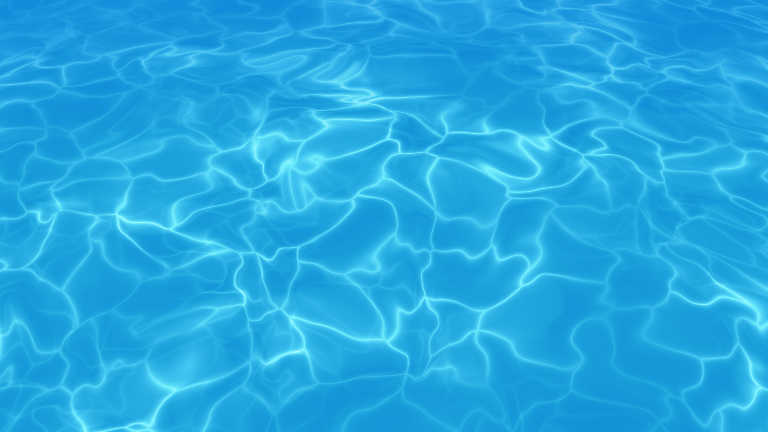
A WebGL 1 fragment shader for this texture:

```glsl
precision highp float;
// Sunlit pool water: a warped web of caustic light, compressed into ripples far away.

uniform vec2 u_resolution;

const float CELL_FREQUENCY = 6.2;   // caustic cells per canvas height, near edge
const float FAR_SQUEEZE = 0.8;      // vertical compression towards the top
const float ARC_BEND = 0.13;        // far ripples drop away from the middle
const float WARP_BROAD = 0.85;
const float WARP_FINE = 0.22;
const float LINE_SHARPNESS = 16.0;
const float GLOW_SHARPNESS = 4.0;
const float LINE_LIGHT = 0.46;
const float GLOW_LIGHT = 0.27;
const float FINE_LIGHT = 0.24;
const float FOLD_LIGHT = 0.24;
const float VEIL_LIGHT = 0.17;
const float RIPPLE_LIGHT = 0.30;

const vec3 DEEP_BLUE = vec3(0.07, 0.57, 0.84);
const vec3 POOL_BLUE = vec3(0.11, 0.64, 0.86);
const vec3 LIT_BLUE = vec3(0.25, 0.77, 0.94);
const vec3 PALE_CYAN = vec3(0.44, 0.93, 0.99);
const vec3 GLINT = vec3(0.80, 1.00, 1.00);
const vec3 FAR_BLUE = vec3(0.06, 0.51, 0.86);

vec2 hash2(vec2 cell) {
  vec3 h = fract(cell.xyx * vec3(0.1031, 0.1030, 0.0973));
  h += dot(h, h.yzx + 33.33);
  return fract((h.xx + h.yz) * h.zy);
}

// Two independent channels of smooth value noise.
vec2 noise2(vec2 p) {
  vec2 cell = floor(p);
  vec2 f = fract(p);
  f = f * f * f * (f * (f * 6.0 - 15.0) + 10.0);
  vec2 low = mix(hash2(cell), hash2(cell + vec2(1.0, 0.0)), f.x);
  vec2 high = mix(hash2(cell + vec2(0.0, 1.0)), hash2(cell + 1.0), f.x);
  return mix(low, high, f.y);
}

// Gap between the two nearest cell points: zero along cell borders.
float cellBorder(vec2 p) {
  vec2 cell = floor(p);
  vec2 f = fract(p);
  float nearest = 8.0;
  float second = 8.0;
  for (int j = -1; j <= 1; j++) {
    for (int i = -1; i <= 1; i++) {
      vec2 offset = vec2(float(i), float(j));
      float d = length(offset + 0.05 + 0.9 * hash2(cell + offset) - f);
      second = min(second, max(nearest, d));
      nearest = min(nearest, d);
    }
  }
  return second - nearest;
}

// Bright thread along the middle contour of a noise value.
float thread(float n, float sharpness) {
  return exp(-abs(n - 0.5) * sharpness);
}

vec3 waterColor(float light) {
  vec3 c = mix(DEEP_BLUE, POOL_BLUE, clamp(light / 0.15, 0.0, 1.0));
  c = mix(c, LIT_BLUE, clamp((light - 0.15) / 0.30, 0.0, 1.0));
  c = mix(c, PALE_CYAN, clamp((light - 0.45) / 0.35, 0.0, 1.0));
  return mix(c, GLINT, clamp((light - 0.80) / 0.35, 0.0, 1.0));
}

void main() {
  vec2 uv = gl_FragCoord.xy / u_resolution.y;
  float x = uv.x - 0.5 * u_resolution.x / u_resolution.y;
  float far = smoothstep(0.35, 0.9, uv.y);

  // Perspective plane of the water, bent into shallow arcs
  float y = uv.y + ARC_BEND * x * x * uv.y;
  vec2 plane = CELL_FREQUENCY * vec2(x * (1.0 + 0.25 * y), y + FAR_SQUEEZE * y * y * y);
  plane += 40.0;

  // Refraction warp
  vec2 p = plane + WARP_BROAD * (noise2(plane * 0.8) - 0.5);
  p += WARP_FINE * (noise2(p * 2.3 + 17.0) - 0.5) * 2.0;

  // Caustic web: main cells, finer cells and loose folds
  vec2 strength = smoothstep(0.15, 0.85, noise2(plane * 0.55 + 7.0));
  vec2 detail = noise2(p * 1.3 + 61.0);
  float sharpness = mix(LINE_SHARPNESS, 8.0, far);
  float border = cellBorder(p);
  float fineBorder = cellBorder(p * 1.7 + 0.5 * detail + 23.0);
  float power = mix(0.3, 1.0, strength.x) * mix(0.6, 1.25, detail.x);
  float light = power * (GLOW_LIGHT * exp(-border * GLOW_SHARPNESS)
                       + LINE_LIGHT * exp(-border * sharpness));
  light += FINE_LIGHT * strength.y * detail.y * exp(-fineBorder * 0.6 * sharpness);
  vec2 folds = noise2(p * vec2(0.75, 1.1) + 83.0);
  light += FOLD_LIGHT * strength.y * detail.x * thread(folds.x, 24.0);

  // Pale veils with soft panel edges
  vec2 veil = noise2(p * vec2(0.9, 1.2) + 131.0);
  light += VEIL_LIGHT * (0.55 * veil.x + 0.6 * smoothstep(0.48, 0.68, veil.y) * strength.x);

  // Long surface ripples, bright and dark, growing with distance
  vec2 streakPos = vec2(p.x * 0.7, p.y * 1.6);
  vec2 streak = noise2(streakPos + 0.8 * detail + 211.0);
  light += RIPPLE_LIGHT * far * (0.65 * thread(streak.x, 14.0) * detail.y
                               - 0.45 * thread(streak.y, 12.0) * detail.x);

  // Distance haze, heavier in the far corners
  float haze = smoothstep(0.62, 1.15, uv.y + 0.12 * x * x);
  vec3 color = mix(waterColor(light), FAR_BLUE, 0.6 * haze);
  gl_FragColor = vec4(color, 1.0);
}
```
